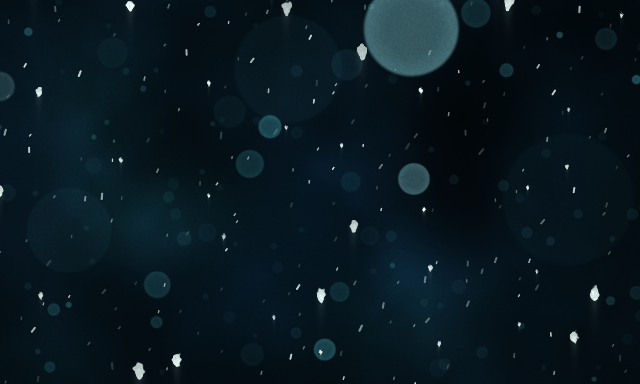
Write a Shadertoy shader that draws this texture.

```glsl
// Night snowfall out of focus: white flakes and fine specks over dark teal haze.
// Haze is value noise plus soft glows; discs, flakes and specks are scattered
// on jittered grids, each cell holding at most one of them.

vec3 hash3(vec2 p) {
    vec3 q = fract(p.xyx * vec3(0.1031, 0.1030, 0.0973));
    q += dot(q, q.yxz + 33.33);
    return fract((q.xxy + q.yzz) * q.zyx);
}

float noise(vec2 p) {
    vec2 i = floor(p), f = fract(p);
    f = f * f * (3.0 - 2.0 * f);
    float low = mix(hash3(i).x, hash3(i + vec2(1, 0)).x, f.x);
    float high = mix(hash3(i + vec2(0, 1)).x, hash3(i + vec2(1, 1)).x, f.x);
    return mix(low, high, f.y);
}

float fbm(vec2 p) {
    float sum = 0.0, gain = 0.5;
    for (int i = 0; i < 4; i++) {
        sum += gain * noise(p);
        p = p * 2.03 + 7.1;
        gain *= 0.5;
    }
    return sum;
}

float glow(vec2 p, vec2 center, vec2 size) {
    vec2 q = (p - center) / size;
    return exp(-dot(q, q));
}

// Lens disc with a slightly brighter rim
float disc(vec2 q, float radius, float blur) {
    float d = length(q);
    float rim = 0.8 + 0.2 * smoothstep(0.5, 1.0, d / radius);
    return rim * (1.0 - smoothstep(radius - blur, radius + blur, d));
}

// Lumpy bright head that narrows downward into a faint tail
float flake(vec2 q, float r, float seed) {
    float width = r * mix(0.45, 0.85, smoothstep(-1.6 * r, 0.5 * r, q.y));
    float lump = 0.7 * (noise(q / r * 1.8 + seed * 50.0) - 0.5);
    float d = length(q / vec2(width, r * 1.2)) + lump;
    float soft = 0.0022 / r;
    float head = 1.0 - smoothstep(1.0 - soft, 1.0 + soft, d);
    float tail = exp(-q.x * q.x / (r * r * 0.5)) * exp(min(q.y, 0.0) / (2.2 * r));
    return head + 0.2 * tail * (1.0 - smoothstep(-r, r, q.y));
}

// Short slanted streak
float speck(vec2 q, float r, float seed) {
    vec2 dir = normalize(vec2(mix(-0.1, 0.9, seed), 1.0));
    float along = clamp(dot(q, dir), -1.5 * r, 1.5 * r);
    return 1.0 - smoothstep(r * 0.3, r * 0.3 + 0.0028, length(q - dir * along));
}

// kind 0: discs, 1: flakes, 2: specks
float scatter(vec2 p, float cells, float density, vec2 radii, int kind, float seed) {
    float sum = 0.0;
    vec2 home = floor(p * cells);
    for (int y = -1; y <= 1; y++)
    for (int x = -1; x <= 1; x++) {
        vec2 cell = home + vec2(x, y);
        vec3 place = hash3(cell + seed);
        vec3 look = hash3(cell + seed + 91.7);
        if (place.z > density) continue;
        vec2 q = p - (cell + place.xy) / cells;
        float r = mix(radii.x, radii.y, look.x * look.x * look.x);
        if (kind == 0) sum += disc(q, r, 0.003) * mix(0.12, 1.0, pow(look.y, 4.0));
        else if (kind == 1) sum += flake(q, r, look.y) * mix(0.65, 1.0, look.z);
        else sum += speck(q, r, look.y) * mix(0.15, 0.9, look.z * look.z);
    }
    return sum;
}

void mainImage(out vec4 fragColor, in vec2 fragCoord) {
    vec2 p = fragCoord / iResolution.y;

    // Dark haze with blue and teal glows
    float haze = smoothstep(0.25, 0.75, fbm(p * 2.6 + 3.0));
    vec3 color = mix(vec3(0.012, 0.048, 0.068), vec3(0.026, 0.088, 0.130), haze);
    float teal = glow(p, vec2(0.42, 0.43), vec2(0.20, 0.12))
               + 0.6 * glow(p, vec2(0.25, 0.70), vec2(0.14, 0.20))
               + 0.5 * glow(p, vec2(1.05, 0.18), vec2(0.22, 0.16))
               + 0.3 * glow(p, vec2(0.14, 0.06), vec2(0.13, 0.12));
    float blue = glow(p, vec2(0.82, 0.46), vec2(0.15, 0.16))
               + glow(p, vec2(0.66, 0.24), vec2(0.18, 0.16))
               + 0.7 * glow(p, vec2(1.08, 0.28), vec2(0.17, 0.12))
               + 0.6 * glow(p, vec2(1.45, 0.60), vec2(0.13, 0.30));
    color += (0.65 + 0.7 * haze) * (teal * vec3(0.030, 0.110, 0.125) + blue * vec3(0.010, 0.052, 0.088));
    color *= 1.0 - 0.65 * glow(p, vec2(1.20, 0.57), vec2(0.16, 0.32));
    color *= 1.0 - 0.45 * glow(p, vec2(1.55, 0.95), vec2(0.30, 0.18));

    // Large lens discs, the faint ones first
    float faint = disc(p - vec2(0.75, 0.82), 0.140, 0.006)
                + disc(p - vec2(0.18, 0.40), 0.110, 0.004)
                + 0.7 * disc(p - vec2(1.48, 0.48), 0.170, 0.008);
    color += faint * vec3(0.012, 0.030, 0.032);
    float bright = disc(p - vec2(1.071, 0.925), 0.123, 0.006)
                 + 0.85 * disc(p - vec2(1.078, 0.534), 0.041, 0.003)
                 + 0.5 * disc(p - vec2(0.0, 0.775), 0.038, 0.004);
    color = mix(color, vec3(0.28, 0.45, 0.48), 0.92 * bright);

    // Scattered small discs, then flakes and specks in focus
    float discs = scatter(p, 6.0, 0.65, vec2(0.014, 0.042), 0, 12.0)
                + 1.4 * scatter(p, 9.0, 0.45, vec2(0.006, 0.016), 0, 47.0);
    color += discs * vec3(0.10, 0.24, 0.25);
    float snow = scatter(p, 5.0, 0.75, vec2(0.0045, 0.020), 1, 23.0)
               + scatter(p, 13.0, 0.60, vec2(0.0015, 0.0050), 2, 68.0);
    color = mix(color, vec3(0.90, 0.97, 0.95), clamp(snow, 0.0, 1.0));

    // Fine film grain
    color *= 0.94 + 0.12 * noise(p * 300.0);
    fragColor = vec4(color, 1.0);
}
```
